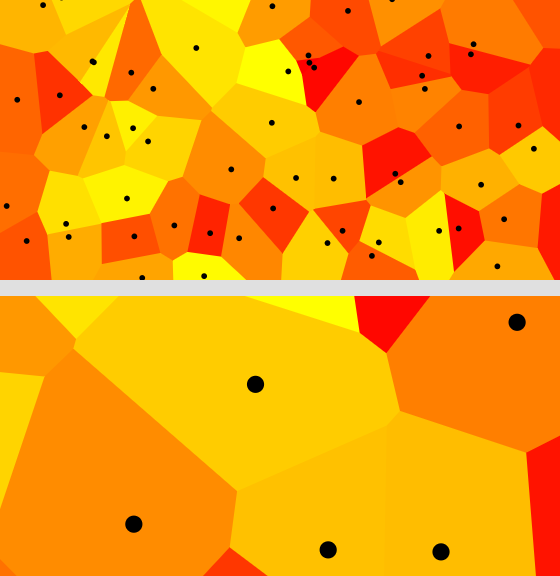
Top: the whole. Bottom: its middle third, enlarged.
A Shadertoy shader for this pattern:

```glsl
// Flat Voronoi cells in reds, oranges and yellows, each with a black dot on
// its site. Sites are strongly jittered grid points; cell borders and dots
// are smoothed by their analytic distance.

#define COLUMNS 12
#define ROWS 5
#define SPREAD 1.7          // jitter range, in grid steps
#define DOT_RADIUS 0.0102   // in canvas heights
#define SEED 7u
#define SHADE_PRIME 59      // cubing modulo this prime shuffles the shades
#define SHADE_OFFSET 17
#define SHADE_GAMMA 0.87    // below 1 favours yellow over red

const vec3 DOT_COLOR = vec3(0.0);

uint hash(uint n) {
    n = n * 747796405u + 2891336453u;
    n = ((n >> ((n >> 28u) + 4u)) ^ n) * 277803737u;
    return (n >> 22u) ^ n;
}

float random(uint n) {
    return float(hash(n) >> 8u) / 16777216.0;
}

// Jittered position of site i, in canvas heights
vec2 sitePosition(int i, float aspect) {
    uint key = uint(i) * 2u + SEED * 1000u;
    vec2 jitter = vec2(random(key), random(key + 1u)) - 0.5;
    vec2 cell = vec2(i % COLUMNS, i / COLUMNS) + 0.5;
    return (cell + jitter * SPREAD) / vec2(COLUMNS, ROWS) * vec2(aspect, 1.0);
}

// Evenly shared shades from red to yellow, in shuffled order
vec3 siteColor(int i) {
    int k = i + SHADE_OFFSET;
    float shade = float((k * k * k) % SHADE_PRIME) / float(SHADE_PRIME - 1);
    return vec3(1.0, pow(shade, SHADE_GAMMA), 0.0);
}

void mainImage(out vec4 fragColor, in vec2 fragCoord) {
    vec2 p = fragCoord / iResolution.y;
    float aspect = iResolution.x / iResolution.y;
    float pixel = 1.0 / iResolution.y;

    // Nearest and second nearest site
    float d1 = 1e3, d2 = 1e3;
    vec2 site1 = vec2(0.0), site2 = vec2(0.0);
    int id1 = 0, id2 = 0;
    for (int i = 0; i < COLUMNS * ROWS; i++) {
        vec2 site = sitePosition(i, aspect);
        float d = distance(p, site);
        if (d < d1) {
            d2 = d1; site2 = site1; id2 = id1;
            d1 = d;  site1 = site;  id1 = i;
        } else if (d < d2) {
            d2 = d;  site2 = site;  id2 = i;
        }
    }

    // Blend across the bisector of the two sites
    float border = (d2 * d2 - d1 * d1) / (2.0 * max(distance(site1, site2), 1e-5));
    float inside = clamp(0.5 + border / pixel, 0.0, 1.0);
    vec3 color = mix(siteColor(id2), siteColor(id1), inside);

    // Dot on the site
    float dotCover = clamp(0.5 + (DOT_RADIUS - d1) / pixel, 0.0, 1.0);
    fragColor = vec4(mix(color, DOT_COLOR, dotCover), 1.0);
}
```
